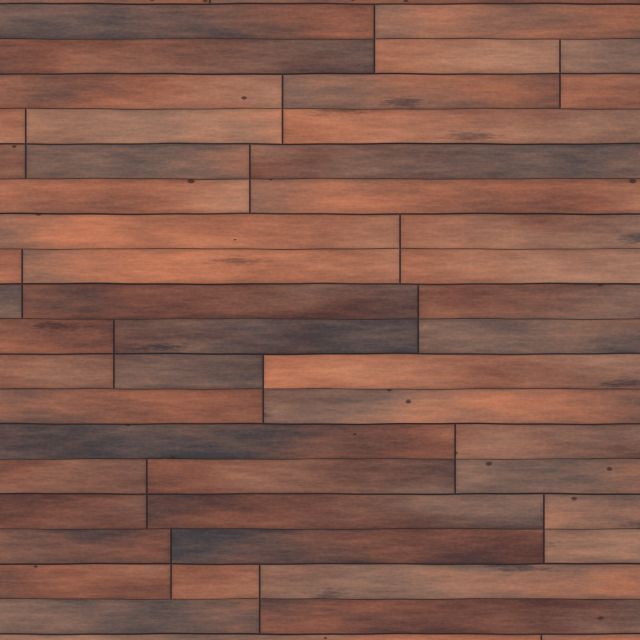
A WebGL 2 fragment shader for this texture:

```glsl
#version 300 es
precision highp float;

uniform vec2 u_resolution;
out vec4 fragColor;

// Layout, in canvas units with y measured downward
const float ROW_HEIGHT = 0.0547;
const float FIRST_LINE = 0.006;
const float SEAM_HALF_WIDTH = 0.0011;
const float JOINT_HALF_WIDTH = 0.0012;
const float JOINT_STEP = 0.35;
const float JOINT_START = 0.77;
const float JOINT_SWAY = 0.26;

// Colours
const vec3 DARK_WOOD = vec3(0.36, 0.27, 0.255);
const vec3 LIGHT_WOOD = vec3(0.75, 0.50, 0.385);
const vec3 RUST_SHIFT = vec3(0.035, -0.012, -0.025);
const vec3 SEAM_COLOR = vec3(0.17, 0.14, 0.15);
const vec3 KNOT_COLOR = vec3(0.25, 0.17, 0.16);

// Wear
const float BOARD_CONTRAST = 0.92;
const float BLOTCH_STRENGTH = 0.30;
const float GRAIN_STRENGTH = 0.20;
const float SMEAR_STRENGTH = 0.38;
const vec2 KNOT_GRID = vec2(16.0, 18.0);
const vec2 SMEAR_GRID = vec2(5.0, 10.0);

const mat2 TURN = mat2(0.8, 0.6, -0.6, 0.8);

float hash(vec2 p) {
    vec3 q = fract(p.xyx * 0.1031);
    q += dot(q, q.yzx + 33.33);
    return fract((q.x + q.y) * q.z);
}

// Cellular noise: offset to the nearest point, and that cell's random id
vec3 nearestCell(vec2 p) {
    vec2 base = floor(p);
    vec3 best = vec3(9.0);
    for (int j = -1; j <= 1; j++) {
        for (int i = -1; i <= 1; i++) {
            vec2 cell = base + vec2(i, j);
            vec2 offset = cell + vec2(hash(cell), hash(cell + 57.0)) - p;
            if (dot(offset, offset) < dot(best.xy, best.xy))
                best = vec3(offset, hash(cell + 131.0));
        }
    }
    return best;
}

// Layered sines, each layer turned and bent by the other axis
float blotches(vec2 p) {
    float sum = 0.0, amp = 0.5;
    for (int i = 0; i < 5; i++) {
        p = TURN * p;
        sum += amp * sin(p.x + 1.7 * sin(p.y));
        p = p * 1.8 + 2.3;
        amp *= 0.62;
    }
    return sum;
}

// Long streaks made of stretched cells
float grain(vec2 p) {
    float sum = 0.0, amp = 1.0;
    vec2 scale = vec2(11.0, 95.0);
    for (int i = 0; i < 3; i++) {
        sum += amp * (length(nearestCell(p * scale).xy) - 0.42);
        scale *= vec2(2.9, 1.9);
        amp *= 0.75;
    }
    return sum;
}

// Joint k crosses rows k and k + 1; every sixth one is left out
float jointX(float k) {
    if (mod(k, 6.0) > 4.5) return -1.0;
    return fract(JOINT_START + JOINT_STEP * k + JOINT_SWAY * sin(1.12 * k - 2.35));
}

float stroke(float dist, float halfWidth, float px) {
    return 1.0 - smoothstep(halfWidth - px, halfWidth + px, dist);
}

void main() {
    vec2 uv = gl_FragCoord.xy / u_resolution;
    uv.y = 1.0 - uv.y;
    float px = 0.75 / min(u_resolution.x, u_resolution.y);

    // Rows, paired into double-height boards
    float wobble = 0.0006 * sin(17.0 * uv.x + 41.0 * uv.y) + 0.0003 * sin(53.0 * uv.x);
    float rowPos = (uv.y + wobble - FIRST_LINE) / ROW_HEIGHT;
    float row = floor(rowPos);
    float board = 2.0 * floor(row / 2.0);
    float boardJoint = jointX(board);
    float rowJoint = jointX(row == board ? row - 1.0 : row);
    float boardSide = step(boardJoint, uv.x);
    float rowSide = step(rowJoint, uv.x);

    // Tone of each plank, with stains that run along it
    float boardTone = hash(vec2(board + 40.0, boardSide + 7.0));
    float rowTone = hash(vec2(row + 90.0, rowSide + 23.0));
    vec2 wood = uv + vec2(3.0 * boardTone + rowTone, 0.2 * rowTone);
    float stain = blotches(wood * vec2(6.0, 24.0));
    float fiber = grain(wood);
    float tooth = length(nearestCell(uv * 170.0).xy) - 0.42;
    float tone = 0.5 + BOARD_CONTRAST * (0.6 * boardTone + 0.4 * rowTone - 0.5);
    tone += BLOTCH_STRENGTH * stain + GRAIN_STRENGTH * fiber + 0.09 * tooth;

    // Smudges and small knots
    vec3 smear = nearestCell(wood * SMEAR_GRID);
    float smearDist = length(smear.xy / SMEAR_GRID * vec2(0.2, 1.0)) + 0.006 * fiber;
    tone -= SMEAR_STRENGTH * step(0.68, smear.z) * (1.0 - smoothstep(0.0, 0.011, smearDist));
    vec3 knot = nearestCell(wood * KNOT_GRID);
    float knotDist = length(knot.xy / KNOT_GRID * vec2(0.7, 1.0)) + 0.0015 * fiber;
    float knotRadius = mix(0.002, 0.0055, fract(knot.z * 37.0));
    float knotMask = step(0.91, knot.z) * (1.0 - smoothstep(0.3 * knotRadius, knotRadius, knotDist));

    vec3 color = mix(DARK_WOOD, LIGHT_WOOD, clamp(tone, -0.15, 1.08));
    color += RUST_SHIFT * sin(5.0 * wood.x + 9.0 * rowTone + stain);
    color = mix(color, KNOT_COLOR, 0.75 * knotMask);

    // Seams: bold between boards, faint and uneven inside them
    float line = floor(rowPos + 0.5);
    float seamDist = abs(rowPos - line) * ROW_HEIGHT;
    float bold = 1.0 - mod(line, 2.0);
    float uneven = 0.5 + 0.5 * sin(7.0 * uv.x + 2.4 * line);
    float seam = stroke(seamDist, SEAM_HALF_WIDTH * mix(0.6, 1.0, bold), px);
    seam *= mix(0.5, 0.8, bold) + 0.2 * uneven;
    float jointDist = min(abs(uv.x - boardJoint), abs(uv.x - rowJoint));
    float joint = 0.88 * stroke(jointDist, JOINT_HALF_WIDTH, px);
    color *= 1.0 - 0.16 * exp(-min(seamDist, jointDist) / 0.0035);
    color = mix(color, SEAM_COLOR, max(seam, joint));

    fragColor = vec4(color, 1.0);
}
```
